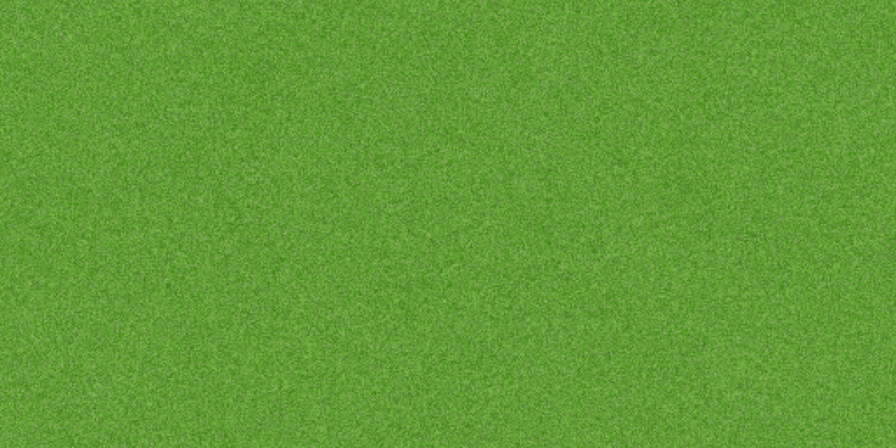
Give the GLSL for this texture, as a WebGL 2 fragment shader.

```glsl
#version 300 es
precision highp float;
// Dense green turf grain: fine value noise sets the brightness of each speck,
// a second noise shifts its tint between leaf green and greyish green, and
// faint broad patches keep the field from looking perfectly even.
uniform vec2 u_resolution;
out vec4 outColor;

const vec3 BASE_GREEN = vec3(0.386, 0.609, 0.216);
const vec3 LIGHT_AXIS = vec3(0.055, 0.044, 0.051);
const vec3 TINT_AXIS = vec3(-0.011, 0.015, -0.022);
const float GRAINS_PER_HEIGHT = 256.0;

// Integer hash of a lattice cell, in 0..1
float hash(ivec2 cell, uint seed) {
    uint h = uint(cell.x) * 1597u + uint(cell.y) * 51749u + seed * 7919u;
    h = (h ^ (h >> 16)) * 73244475u;
    h = (h ^ (h >> 15)) * 73244475u;
    h ^= h >> 16;
    return float(h & 65535u) / 65535.0;
}

// Bell-shaped random value with unit deviation
float bell(ivec2 cell, uint seed) {
    float sum = 0.0;
    for (uint i = 0u; i < 3u; i++) sum += hash(cell, seed + i);
    return (sum - 1.5) * 2.0;
}

// Smoothly interpolated bell noise
float grain(vec2 p, uint seed) {
    ivec2 c = ivec2(floor(p));
    vec2 f = smoothstep(0.0, 1.0, fract(p));
    float low = mix(bell(c, seed), bell(c + ivec2(1, 0), seed), f.x);
    float high = mix(bell(c + ivec2(0, 1), seed), bell(c + ivec2(1, 1), seed), f.x);
    return mix(low, high, f.y);
}

void main() {
    vec2 uv = gl_FragCoord.xy / u_resolution.y;
    // Lattice points sit at the centres of the grains
    vec2 p = uv * GRAINS_PER_HEIGHT - 0.5;

    // Brightness: single specks, small clumps and broad patches
    float light = 0.96 * grain(p, 11u);
    light += 0.18 * grain(p * 0.43, 23u);
    light += 0.06 * grain(uv * 9.0, 37u);

    // Tint: independent of brightness
    float tint = grain(p, 53u) + 0.2 * grain(p * 0.43, 71u);

    vec3 color = BASE_GREEN + LIGHT_AXIS * light + TINT_AXIS * tint;
    outColor = vec4(clamp(color, 0.0, 1.0), 1.0);
}
```
